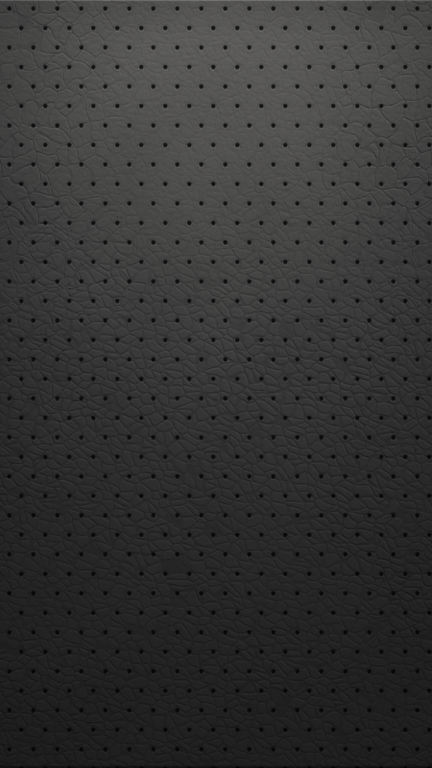
This texture is drawn by a WebGL 2 fragment shader. Its source:

```glsl
#version 300 es
precision highp float;

#define COLUMNS 18.0
#define ROWS 39.4
#define GRID_SHIFT vec2(0.388, 0.436)
#define HOLE_RADIUS 0.0047
#define HOLE_SHADE 0.27
#define GRAIN_CELLS 46.0
#define CRACK_CELLS 24.0
#define RELIEF 0.13
#define SHADOW_LEVEL 0.098
#define GLOW_LEVEL 0.235
#define LIGHT_X 0.52

uniform vec2 u_resolution;
out vec4 outColor;

vec2 hash2(vec2 p) {
    vec3 q = fract(p.xyx * vec3(0.1031, 0.1030, 0.0973));
    q += dot(q, q.yzx + 33.33);
    return fract((q.xx + q.yz) * q.zy);
}

float cornerSlope(vec2 corner, vec2 offset) {
    return dot(hash2(corner + 71.0) * 2.0 - 1.0, offset);
}

float gradientNoise(vec2 p) {
    vec2 i = floor(p), f = fract(p), e = vec2(1.0, 0.0);
    vec2 s = f * f * f * (f * (f * 6.0 - 15.0) + 10.0);
    float low = mix(cornerSlope(i, f), cornerSlope(i + e, f - e), s.x);
    float high = mix(cornerSlope(i + e.yx, f - e.yx), cornerSlope(i + 1.0, f - 1.0), s.x);
    return mix(low, high, s.y);
}

// Gap between the two nearest cell centres: zero along a crease
float creaseGap(vec2 p) {
    vec2 home = floor(p), f = fract(p);
    float nearest = 9.0, second = 9.0;
    for (int y = -1; y <= 1; y++) {
        for (int x = -1; x <= 1; x++) {
            vec2 cell = vec2(x, y);
            float d = length(cell + hash2(home + cell + 40.0) - f);
            second = min(second, max(nearest, d));
            nearest = min(nearest, d);
        }
    }
    return second - nearest;
}

// Height of the hide: small pebbles plus wide, thin cracks
float leatherHeight(vec2 p, float pebbleAmount, float crackAmount) {
    vec2 warp = vec2(gradientNoise(p * 19.0), gradientNoise(p * 19.0 + 57.0));
    vec2 q = p + warp * 0.018;
    vec2 along = normalize(vec2(0.93, -0.36));
    vec2 grain = vec2(dot(q, along) * 0.72, dot(q, vec2(-along.y, along.x)) * 1.1);
    float pebbles = smoothstep(0.0, 0.34, creaseGap(grain * GRAIN_CELLS));
    float cracks = smoothstep(0.0, 0.16, creaseGap((q + warp * 0.012) * CRACK_CELLS + 9.0));
    return pebbles * pebbleAmount + cracks * crackAmount + 0.35 * gradientNoise(p * 120.0);
}

void main() {
    vec2 p = gl_FragCoord.xy / u_resolution.x;
    float height = u_resolution.y / u_resolution.x;
    float pixel = 1.0 / u_resolution.x;
    float depth = 1.0 - p.y / height;
    float side = p.x - LIGHT_X;

    // Soft light from above, fading downward and to the sides
    float glow = exp(-2.5 * pow(depth, 1.6)) * (1.13 - 1.5 * side * side);
    glow *= mix(0.86, 1.0, smoothstep(0.0, 0.06, depth));
    float shade = SHADOW_LEVEL + GLOW_LEVEL * glow;
    shade *= 1.0 + 0.05 * gradientNoise(p * 5.0);

    // Embossed grain, smoother in the upper middle
    float patches = 0.5 + 0.8 * gradientNoise(p * 4.0 + 13.0);
    float pebbleAmount = mix(0.25, 0.95, smoothstep(0.2, 0.48, depth)) * (0.7 + 0.5 * patches);
    float crackAmount = mix(0.25, 0.75, smoothstep(0.12, 0.45, abs(side))) * (0.4 + patches);
    crackAmount *= mix(1.0, 0.5, smoothstep(0.3, 0.5, depth));
    vec2 towardLight = vec2(0.0012, 0.0034);
    float here = leatherHeight(p, pebbleAmount, crackAmount);
    float above = leatherHeight(p + towardLight, pebbleAmount, crackAmount);
    float hollow = pebbleAmount + crackAmount - here;
    shade *= 1.0 + RELIEF * (1.3 * (here - above) - 0.6 * hollow + 0.12);

    // Staggered perforations with a lit lower lip
    vec2 pitch = vec2(1.0 / COLUMNS, height / ROWS);
    vec2 grid = vec2(p.x, height - p.y) / pitch - GRID_SHIFT;
    float row = round(grid.y);
    grid.x -= 0.5 * mod(row, 2.0);
    vec2 local = (grid - round(grid)) * pitch;
    float edge = max(pixel, 0.0012);
    float hole = 1.0 - smoothstep(HOLE_RADIUS - edge, HOLE_RADIUS + edge, length(local));
    float lip = length(local - vec2(0.0, 0.0022)) - HOLE_RADIUS - 0.001;
    shade *= 1.0 + 0.17 * (1.0 - smoothstep(0.0, 0.0028, abs(lip))) * step(0.0, local.y);
    shade *= 1.0 - 0.15 * exp(-pow(length(local) / (HOLE_RADIUS * 1.7), 2.0));
    shade *= mix(1.0, HOLE_SHADE, hole);

    // Bright upper border and dark lower border
    shade += 0.11 * (1.0 - smoothstep(0.001, 0.004, height - p.y));
    shade *= mix(0.6, 1.0, smoothstep(0.001, 0.008, p.y));

    vec3 warmTint = mix(vec3(1.0), vec3(1.005, 1.0, 0.98), smoothstep(0.2, 0.34, shade));
    outColor = vec4(shade * warmTint, 1.0);
}
```
